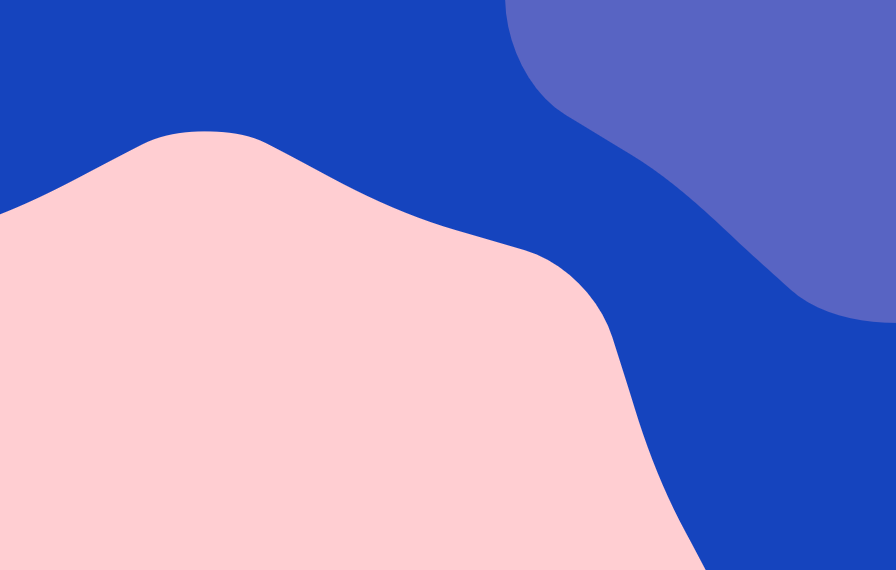
Give the GLSL for this background, as a Shadertoy shader.

```glsl
// Two flat, soft-edged blobs over a blue ground: a rose hill and a violet cloud.
// Each outline is a chain of knots joined by cubic curves; the signed distance
// to the flattened curve fills one side of it with a smooth edge.

#define ASPECT 1.5706
#define CURVE_STEPS 10
#define TENSION 0.3333
#define GROUND_BLUE vec3(0.084, 0.266, 0.746)
#define CLOUD_VIOLET vec3(0.347, 0.392, 0.763)
#define HILL_ROSE vec3(1.0, 0.808, 0.825)

// Knots: x, y in canvas heights, then the heading in degrees
const int HILL_KNOTS = 14;
const vec3 hill[HILL_KNOTS] = vec3[](
    vec3(-0.123, 0.582, 18.0), vec3(0.0, 0.624, 21.5),
    vec3(0.137, 0.688, 27.8), vec3(0.250, 0.747, 27.0),
    vec3(0.358, 0.7695, 0.0), vec3(0.466, 0.749, -27.0),
    vec3(0.581, 0.688, -28.2), vec3(0.800, 0.596, -16.1),
    vec3(0.920, 0.561, -16.3), vec3(1.0735, 0.408, -72.5),
    vec3(1.1125, 0.284, -73.0), vec3(1.2025, 0.065, -61.5),
    vec3(1.237, 0.0, -62.0), vec3(1.290, -0.098, -62.0));

const int CLOUD_KNOTS = 8;
const vec3 cloud[CLOUD_KNOTS] = vec3[](
    vec3(0.8855, 1.082, -90.0), vec3(0.8855, 1.0, -89.0),
    vec3(0.992, 0.798, -31.0), vec3(1.104, 0.730, -31.0),
    vec3(1.288, 0.581, -43.5), vec3(1.3845, 0.493, -42.5),
    vec3(1.5705, 0.4335, 0.0), vec3(1.718, 0.4335, 0.0));

vec2 heading(float degrees) {
    float a = radians(degrees);
    return vec2(cos(a), sin(a));
}

// Distance to a line segment, positive on the left of its direction
float segmentDistance(vec2 p, vec2 a, vec2 b) {
    vec2 along = b - a, toP = p - a;
    float t = clamp(dot(toP, along) / dot(along, along), 0.0, 1.0);
    float side = along.x * toP.y - along.y * toP.x;
    return length(toP - along * t) * (side < 0.0 ? -1.0 : 1.0);
}

vec2 bezier(vec2 a, vec2 b, vec2 c, vec2 d, float t) {
    float s = 1.0 - t;
    return s * s * s * a + 3.0 * s * s * t * b + 3.0 * s * t * t * c + t * t * t * d;
}

// Signed distance to the curve between two knots
float curveDistance(vec2 p, vec3 from, vec3 to) {
    float reach = TENSION * distance(from.xy, to.xy);
    vec2 handleA = from.xy + reach * heading(from.z);
    vec2 handleB = to.xy - reach * heading(to.z);
    vec2 previous = from.xy;
    float nearest = 1e3;
    for (int i = 1; i <= CURVE_STEPS; i++) {
        float t = float(i) / float(CURVE_STEPS);
        vec2 next = bezier(from.xy, handleA, handleB, to.xy, t);
        float d = segmentDistance(p, previous, next);
        if (abs(d) < abs(nearest)) nearest = d;
        previous = next;
    }
    return nearest;
}

float hillDistance(vec2 p) {
    float nearest = 1e3;
    for (int i = 0; i < HILL_KNOTS - 1; i++) {
        float d = curveDistance(p, hill[i], hill[i + 1]);
        if (abs(d) < abs(nearest)) nearest = d;
    }
    return nearest;
}

float cloudDistance(vec2 p) {
    float nearest = 1e3;
    for (int i = 0; i < CLOUD_KNOTS - 1; i++) {
        float d = curveDistance(p, cloud[i], cloud[i + 1]);
        if (abs(d) < abs(nearest)) nearest = d;
    }
    return -nearest;
}

// Coverage of a shape whose inside is negative
float fill(float d) {
    return clamp(0.5 - d * iResolution.y, 0.0, 1.0);
}

void mainImage(out vec4 fragColor, in vec2 fragCoord) {
    vec2 p = fragCoord / iResolution.xy * vec2(ASPECT, 1.0);
    vec3 color = mix(GROUND_BLUE, CLOUD_VIOLET, fill(cloudDistance(p)));
    color = mix(color, HILL_ROSE, fill(hillDistance(p)));
    fragColor = vec4(color, 1.0);
}
```
